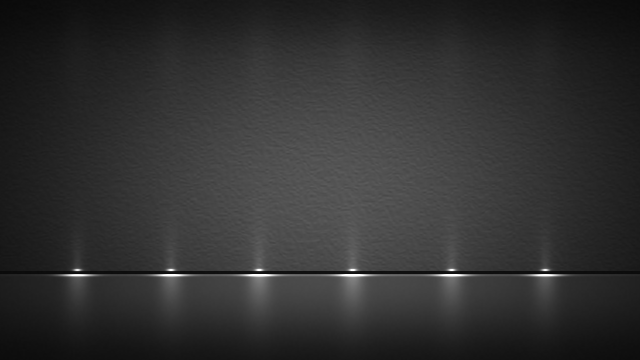
A WebGL 1 fragment shader for this background:

```glsl
precision highp float;
// A dark textured wall above a glossy floor, lit by a row of six small lamps.
uniform vec2 u_resolution;

float hash(vec2 p) {
    vec3 q = fract(p.xyx * vec3(0.1031, 0.1030, 0.0973));
    q += dot(q, q.yzx + 33.33);
    return fract((q.x + q.y) * q.z);
}

float noise(vec2 p) {
    vec2 cell = floor(p);
    vec2 f = fract(p);
    f = f * f * (3.0 - 2.0 * f);
    return mix(mix(hash(cell), hash(cell + vec2(1.0, 0.0)), f.x),
               mix(hash(cell + vec2(0.0, 1.0)), hash(cell + 1.0), f.x), f.y);
}

// Soft elliptical spot, falling off as a Gaussian
float spot(vec2 d, vec2 radius) {
    d /= radius;
    return exp(-dot(d, d));
}

// Plaster relief: fine noise shaded by its vertical slope
float relief(vec2 p) {
    vec2 q = p * vec2(105.0, 175.0);
    q.y += 2.0 * noise(p * 30.0);
    float fine = noise(q) - noise(q + vec2(0.2, 0.8));
    float broad = noise(q * 0.5) - noise(q * 0.5 + vec2(0.1, 0.6));
    return 0.8 * fine + 0.2 * broad;
}

void main() {
    vec2 uv = gl_FragCoord.xy / u_resolution;
    vec2 p = gl_FragCoord.xy / u_resolution.y;
    float aspect = u_resolution.x / u_resolution.y;
    float pixel = 1.0 / u_resolution.y;
    float floorEdge = 0.239;
    float center = uv.x - 0.52;

    // Wall with a broad central light and a dark upper rim
    float wall = 0.025 + 0.305 * spot(vec2(center, uv.y - 0.48), vec2(0.44, 0.52));
    wall *= mix(1.0, 0.75, smoothstep(0.82, 1.0, uv.y));
    wall *= 1.0 + 0.15 * relief(p);

    // Floor fading toward the viewer
    float depth = smoothstep(-0.1, 0.95, p.y / floorEdge);
    float ground = 0.03 + 0.265 * exp(-4.3 * center * center) * mix(0.2, 1.0, depth);

    // Dark gap at the foot of the wall, with a lit floor lip
    float gap = smoothstep(0.2475 + 0.5 * pixel, 0.2475 - 0.5 * pixel, p.y);
    wall = mix(wall, 0.04, gap * 0.9);
    ground += 0.14 * spot(vec2(center, p.y - 0.2355), vec2(0.36, 0.003));

    float lamps = 0.0;
    for (int i = 0; i < 6; i++) {
        float n = float(i);
        float middle = step(1.5, n) - step(3.5, n);
        float x = (0.121 + 0.1462 * n - 0.0085 * middle) * aspect;
        vec2 d = p - vec2(x, 0.25);
        float power = 0.75 + 0.25 * exp(-0.5 * (n - 2.5) * (n - 2.5));

        // Upward beam and its faint return near the ceiling
        float rise = max(d.y, 0.0);
        float beam = 0.12 * exp(-rise * 17.0) * spot(vec2(d.x, 0.0), vec2(0.012 + 0.07 * rise, 1.0));
        beam += 0.03 * spot(d, vec2(0.045, 0.12));
        beam += 0.02 * spot(d - vec2(0.0, 0.61), vec2(0.04, 0.13));
        wall += power * beam * (1.0 - gap);

        // Reflection spreading down the floor
        float drop = max(floorEdge - p.y, 0.0);
        ground += power * 0.27 * exp(-drop * 15.0) * spot(vec2(d.x, 0.0), vec2(0.027 + 0.1 * drop, 1.0));
        ground += 0.75 * spot(vec2(d.x, p.y - 0.2355), vec2(0.046, 0.0035));

        // Lamp lens and its small halo
        lamps += 0.75 * spot(d, vec2(0.010, 0.0028)) + 0.08 * spot(d, vec2(0.020, 0.006));
    }

    float side = smoothstep(floorEdge - 0.5 * pixel, floorEdge + 0.5 * pixel, p.y);
    float light = mix(ground, wall, side) + lamps;
    light += 0.008 * (noise(p * 180.0) - 0.5);
    gl_FragColor = vec4(vec3(clamp(light, 0.0, 1.0)), 1.0);
}
```
